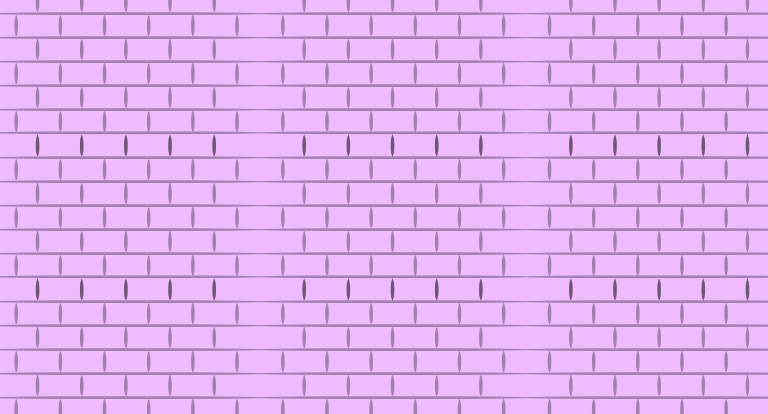
Reproduce this pattern procedurally as a Shadertoy shader.

```glsl
// Pale lilac brick wall with tapered mauve joints, tiled with darker seam rows.

// Lengths are in brick heights.
const float ROWS_ON_CANVAS = 17.25;
const float TILE_WIDTH = 11.11;
const float TILE_ROWS = 6.0;
const float TOP_OFFSET = 0.432;
const float SEAM_RAISE = 0.035;
const float TAPER_START = 10.83;

const float JOINT_SPACING = 1.84;
const float FIRST_JOINT_EVEN = 1.565;
const float FIRST_JOINT_ODD = 0.675;
const float JOINTS_EVEN = 5.0;
const float JOINTS_ODD = 6.0;
const vec2 JOINT_HALF_SIZE = vec2(0.073, 0.46);

const float BED_HALF_MIN = 0.022;
const float BED_HALF_MAX = 0.057;

const vec3 BRICK_COLOR = vec3(0.94, 0.73, 1.0);
const float JOINT_SHADE = 0.32;
const float BED_SHADE = 0.31;

float coverage(float dist, float pixel) {
    return clamp(0.5 - dist / pixel, 0.0, 1.0);
}

// Horizontal mortar, thinning toward the ends of each tile.
float bedJoint(vec2 p, float pixel) {
    float line = round(p.y);
    float raise = mod(line, TILE_ROWS) < 0.5 ? SEAM_RAISE : 0.0;
    float along = 2.0 * fract((p.x - TAPER_START) / TILE_WIDTH) - 1.0;
    float halfWidth = mix(BED_HALF_MIN, BED_HALF_MAX, 1.0 - pow(abs(along), 4.0));
    return coverage(abs(p.y - line + raise) - halfWidth, pixel);
}

// Vertical spindle joints, staggered on alternate rows.
float headJoint(vec2 p, float row, float pixel) {
    bool odd = mod(row, 2.0) > 0.5;
    float first = odd ? FIRST_JOINT_ODD : FIRST_JOINT_EVEN;
    float count = odd ? JOINTS_ODD : JOINTS_EVEN;
    float x = mod(p.x, TILE_WIDTH) - first;
    float column = clamp(round(x / JOINT_SPACING), 0.0, count - 1.0);
    float t = abs(p.y - row - 0.5) / JOINT_HALF_SIZE.y;
    float halfWidth = JOINT_HALF_SIZE.x * (1.0 - t * t * t);
    return coverage(abs(x - column * JOINT_SPACING) - halfWidth, pixel);
}

void mainImage(out vec4 fragColor, in vec2 fragCoord) {
    float pixel = ROWS_ON_CANVAS / iResolution.y;
    vec2 p = vec2(fragCoord.x, iResolution.y - fragCoord.y) * pixel;
    p.y += TOP_OFFSET;
    float row = floor(p.y);

    // Overlapping tiles shade the joints of inner seam rows twice.
    bool seam = row > 0.5 && mod(row, TILE_ROWS) < 0.5;
    float light = 1.0 - JOINT_SHADE * headJoint(p, row, pixel);
    if (seam) light *= light;

    light = min(light, 1.0 - BED_SHADE * bedJoint(p, pixel));
    fragColor = vec4(BRICK_COLOR * light, 1.0);
}
```
